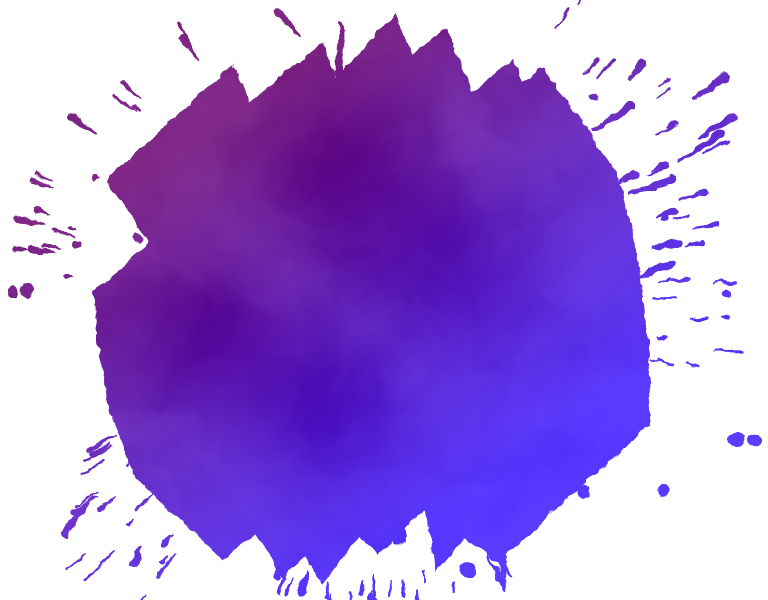
This background is drawn by a WebGL 2 fragment shader. Its source:

```glsl
#version 300 es
precision highp float;

uniform vec2 u_resolution;
out vec4 fragColor;

#define CENTER vec2(62.0, 49.2)
#define WARM_TINT vec3(0.49, 0.145, 0.52)
#define COOL_TINT vec3(0.34, 0.22, 1.0)
#define POOL_DEPTH vec3(0.09, 0.13, 0.09)
#define POOL_WIDTH 14.0
#define MOTTLE 0.07
#define ROUGHNESS 1.3
#define DROPS_PER_FAN 18

// Ridges: tip x, tip y, left slope, right slope (lower ones are flipped in y)
const vec4 UPPER[6] = vec4[6](
    vec4(39.0, 89.3, 0.9, 2.2), vec4(53.7, 92.7, 0.8, 2.35),
    vec4(66.0, 97.7, 1.05, 2.35), vec4(74.3, 95.3, 0.8, 2.35),
    vec4(85.3, 90.0, 0.84, 2.0), vec4(90.8, 88.7, 0.6, 1.45));
const vec4 LOWER[6] = vec4[6](
    vec4(37.0, -6.7, 0.95, 0.82), vec4(47.3, -3.5, 1.6, 1.15),
    vec4(53.7, -2.7, 1.55, 1.26), vec4(63.0, -7.5, 1.05, 1.0),
    vec4(72.8, -4.7, 5.3, 1.3), vec4(83.0, -6.3, 0.7, 0.9));

// Fans of spray: angle, spread, near radius, far radius
const vec4 FANS[5] = vec4[5](
    vec4(0.7, 0.32, 45.0, 70.0), vec4(3.82, 0.25, 48.0, 64.0),
    vec4(2.45, 0.6, 50.0, 60.0), vec4(0.1, 0.3, 47.0, 59.0),
    vec4(4.9, 0.55, 45.0, 49.0));

// Large drops: centre, radius
const vec3 DROPS[12] = vec3[12](
    vec3(2.0, 51.5, 0.9), vec3(4.4, 51.6, 1.1), vec3(12.9, 59.2, 0.8),
    vec3(22.8, 60.3, 0.8), vec3(122.8, 26.7, 1.4), vec3(125.7, 26.5, 1.1),
    vec3(110.5, 18.2, 1.0), vec3(97.5, 18.2, 1.0), vec3(121.0, 51.1, 0.75),
    vec3(78.0, 5.0, 1.4), vec3(98.7, 83.8, 0.7), vec3(66.5, 10.5, 1.4));

// Large streaks: start, end
const vec4 STREAKS[12] = vec4[12](
    vec4(98.7, 78.3, 105.2, 82.5), vec4(104.8, 87.0, 107.0, 89.5),
    vec4(113.0, 73.0, 120.0, 77.5), vec4(115.5, 83.5, 121.0, 87.2),
    vec4(105.0, 67.5, 112.0, 70.3), vec4(106.0, 53.5, 111.7, 56.0),
    vec4(116.5, 77.0, 122.0, 80.3), vec4(49.8, 93.8, 46.3, 98.0),
    vec4(15.5, 17.0, 10.8, 11.2), vec4(57.0, 96.0, 56.4, 88.0),
    vec4(23.5, 8.6, 22.3, 6.2), vec4(83.7, 1.5, 83.7, 7.0));

float hash(vec2 p) {
    vec3 q = fract(vec3(p.xyx) * 0.1031);
    q += dot(q, q.yzx + 33.33);
    return fract((q.x + q.y) * q.z);
}

float noise(vec2 p) {
    vec2 i = floor(p), f = fract(p);
    f = f * f * (3.0 - 2.0 * f);
    return mix(mix(hash(i), hash(i + vec2(1, 0)), f.x),
               mix(hash(i + vec2(0, 1)), hash(i + vec2(1, 1)), f.x), f.y);
}

float fbm(vec2 p) {
    float sum = 0.0, amp = 0.5;
    for (int i = 0; i < 5; i++, amp *= 0.5) {
        sum += amp * noise(p);
        p = mat2(1.6, 1.2, -1.2, 1.6) * p + 17.0;
    }
    return sum;
}

// Capsule whose radius runs from r0 at a to r1 at b
float streak(vec2 p, vec2 a, vec2 b, float r0, float r1) {
    vec2 ab = b - a;
    float h = clamp(dot(p - a, ab) / dot(ab, ab), 0.0, 1.0);
    return length(p - a - ab * h) - mix(r0, r1, h);
}

float ridge(vec2 p, vec4 tip) {
    float s = p.x < tip.x ? tip.z : tip.w;
    return (p.y - tip.y + s * abs(p.x - tip.x)) / sqrt(1.0 + s * s);
}

float body(vec2 p) {
    float top = 1e3, bottom = 1e3;
    for (int i = 0; i < 6; i++) {
        top = min(top, ridge(p, UPPER[i]));
        bottom = min(bottom, ridge(vec2(p.x, -p.y), LOWER[i]));
    }
    float bow = p.y - 51.2, rise = max(p.y - 35.0, 0.0);
    float left = 15.7 + 0.0072 * bow * bow - p.x;
    float right = p.x - 108.3 + 0.0042 * rise * rise;
    float notch = -ridge(p.yx, vec4(59.7, 24.7, 1.06, 0.66));
    return max(max(top, bottom), max(max(left, right), notch));
}

float splatter(vec2 p) {
    float d = 1e3;
    for (int i = 0; i < 12; i++) {
        d = min(d, length(p - DROPS[i].xy) - DROPS[i].z);
        d = min(d, streak(p, STREAKS[i].xy, STREAKS[i].zw, 0.25, 0.75));
    }
    for (int f = 0; f < 5; f++)
        for (int i = 0; i < DROPS_PER_FAN; i++) {
            vec2 id = vec2(float(i) + 3.0, float(f) * 7.0 + 1.0);
            float spin = hash(id), far = hash(id + 31.0), size = hash(id + 67.0);
            float angle = FANS[f].x + (2.0 * spin - 1.0) * FANS[f].y;
            vec2 dir = vec2(cos(angle), sin(angle));
            vec2 start = CENTER + dir * mix(FANS[f].z, FANS[f].w, far * far);
            vec2 end = start + dir * (0.5 + 4.5 * hash(id + 91.0));
            d = min(d, streak(p, start, end, 0.15, 0.2 + 0.6 * size * size));
        }
    return d;
}

// Diagonal tint, two dark pools and cloudy mottling
vec3 paint(vec2 p) {
    float t = clamp(0.0072 * (p.x - 25.0) + 0.0108 * (73.0 - p.y), 0.0, 1.0);
    float cloud = fbm(p * 0.09 + 2.0 * fbm(p * 0.06)) - 0.48;
    float d = min(streak(p, vec2(58, 70), vec2(77, 53), 0.0, 0.0),
                  streak(p, vec2(37, 43), vec2(55, 32), 0.0, 0.0)) / POOL_WIDTH;
    float pool = clamp(exp(-d * d) - 0.4 * cloud, 0.0, 1.0);
    return mix(WARM_TINT, COOL_TINT, t) - POOL_DEPTH * pool + MOTTLE * cloud;
}

void main() {
    float pixel = 100.0 / u_resolution.y;
    vec2 p = gl_FragCoord.xy * pixel;
    vec2 wobble = vec2(fbm(p * 0.6), fbm(p * 0.6 + 40.0)) - 0.48;
    vec2 q = p + ROUGHNESS * wobble;
    float d = min(body(q), splatter(q));
    float cover = clamp(0.5 - d / pixel, 0.0, 1.0);
    fragColor = vec4(mix(vec3(1.0), paint(p), cover), 1.0);
}
```
